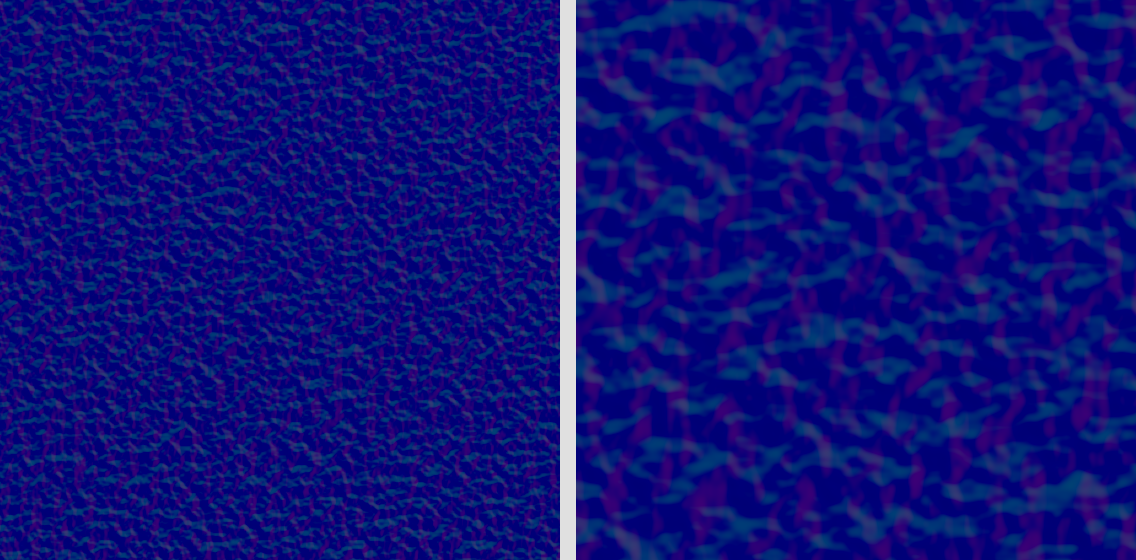
Left, the full canvas; right, a detail of the centre.
A three.js fragment shader for this texture map:

```glsl
// Tangent normal map of a finely wrinkled surface on deep blue.
// Gradient noise octaves form a height field; its slopes to the right and
// upward become red and green, while opposite slopes are clamped to zero.

varying vec2 vUv;

// Random unit direction for a lattice point
vec2 latticeDirection(vec2 cell) {
  float angle = 6.2831853 * fract(sin(dot(cell, vec2(127.1, 311.7))) * 43758.5453);
  return vec2(cos(angle), sin(angle));
}

float gradientNoise(vec2 p) {
  vec2 cell = floor(p);
  vec2 f = fract(p);
  vec2 blend = f * f * f * (f * (f * 6.0 - 15.0) + 10.0);
  vec2 right = vec2(1.0, 0.0);
  vec2 up = vec2(0.0, 1.0);
  float bottom = mix(dot(latticeDirection(cell), f),
                     dot(latticeDirection(cell + right), f - right), blend.x);
  float top = mix(dot(latticeDirection(cell + up), f - up),
                  dot(latticeDirection(cell + 1.0), f - 1.0), blend.x);
  return mix(bottom, top, blend.y);
}

// Broad swells, main wrinkles and fine grain
float surfaceHeight(vec2 p) {
  return 0.6 * gradientNoise(p * 26.0 + 7.3)
       + gradientNoise(p * 52.0 + 31.6)
       + 0.35 * gradientNoise(p * 104.0 + 83.1);
}

void main() {
  // Central differences give the slope
  vec2 stepX = vec2(0.001, 0.0);
  vec2 stepY = stepX.yx;
  vec2 slope = vec2(surfaceHeight(vUv + stepX) - surfaceHeight(vUv - stepX),
                    surfaceHeight(vUv + stepY) - surfaceHeight(vUv - stepY)) / 0.002;

  // Soft limit on steep slopes, then keep only the positive halves
  vec2 tilt = slope / 70.0;
  tilt /= sqrt(1.0 + tilt * tilt);
  vec2 lit = max(tilt, 0.0) * vec2(0.27, 0.29);

  float blue = 0.474 - 0.015 * dot(tilt, tilt);
  gl_FragColor = vec4(lit, blue, 1.0);
}
```
